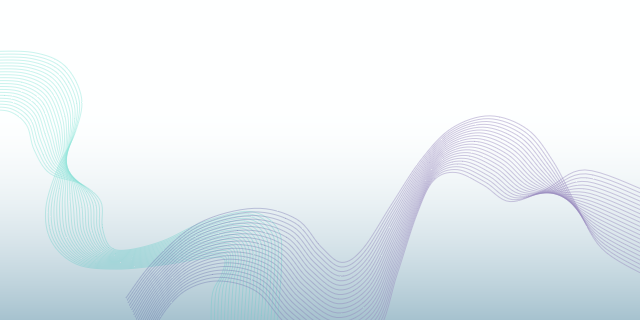
Give the GLSL for this background, as a WebGL 2 fragment shader.

```glsl
#version 300 es
precision highp float;
uniform vec2 u_resolution;
out vec4 fragColor;

// Edge curves of the two ribbons, in thousandths of the canvas height
const vec2 mintOuter[17] = vec2[17](
  vec2(-39, 839), vec2(104, 836), vec2(203, 794), vec2(255, 693), vec2(234, 583), vec2(182, 479),
  vec2(143, 349), vec2(161, 245), vec2(240, 174), vec2(365, 159), vec2(508, 172), vec2(620, 190),
  vec2(698, 193), vec2(693, 143), vec2(664, 83), vec2(659, -29), vec2(655, -140));
const vec2 mintInner[17] = vec2[17](
  vec2(-39, 656), vec2(31, 651), vec2(83, 609), vec2(107, 531), vec2(156, 458), vec2(255, 424),
  vec2(315, 370), vec2(320, 289), vec2(344, 229), vec2(398, 219), vec2(508, 247), vec2(638, 307),
  vec2(781, 339), vec2(867, 286), vec2(880, 180), vec2(865, -29), vec2(860, -140));
const vec2 lilacOuter[17] = vec2[17](
  vec2(393, 68), vec2(482, 185), vec2(620, 302), vec2(794, 349), vec2(927, 315), vec2(1003, 229),
  vec2(1068, 180), vec2(1135, 224), vec2(1224, 362), vec2(1315, 500), vec2(1411, 599), vec2(1531, 638),
  vec2(1648, 596), vec2(1729, 495), vec2(1797, 367), vec2(1880, 224), vec2(2018, 138));
const vec2 lilacInner[17] = vec2[17](
  vec2(464, -81), vec2(503, 10), vec2(578, 91), vec2(682, 122), vec2(802, 89), vec2(898, -16),
  vec2(1042, -107), vec2(1177, -42), vec2(1242, 146), vec2(1302, 328), vec2(1354, 435), vec2(1424, 461),
  vec2(1510, 422), vec2(1594, 370), vec2(1706, 409), vec2(1828, 469), vec2(2018, 404));

// Catmull-Rom point between b and c
vec2 spline(vec2 a, vec2 b, vec2 c, vec2 d, float t) {
  return 0.0005 * (2.0 * b + t * (c - a + t * (2.0 * a - 5.0 * b + 4.0 * c - d
    + t * (3.0 * (b - c) + d - a))));
}

bool outsideBox(vec2 p, vec2 a, vec2 b, vec2 c, vec2 d, float margin) {
  vec2 low = min(min(a, b), min(c, d)) - margin;
  vec2 high = max(max(a, b), max(c, d)) + margin;
  return any(lessThan(p, low)) || any(greaterThan(p, high));
}

// Coverage of a thin segment, cut square at its ends so that joints count once
float stroke(vec2 p, vec2 a, vec2 b, float pixel) {
  vec2 along = b - a;
  float h = dot(p - a, along) / max(dot(along, along), 1e-9);
  if (h < 0.0 || h >= 1.0) return 0.0;
  float halfWidth = max(0.0013, 0.5 * pixel);
  float d = length(p - a - h * along);
  return clamp((halfWidth - d) / pixel + 0.5, 0.0, 1.0) * 0.0013 / halfWidth;
}

// Opacity of a family of lines blended from one edge curve to the other
float ribbon(vec2 p, vec2 outer[17], vec2 inner[17], float lines, float opacity) {
  float pixel = 1.0 / u_resolution.y;
  float clear = 1.0;
  for (int i = 0; i < 16; i++) {
    if (outsideBox(p * 1000.0, outer[i], outer[i + 1], inner[i], inner[i + 1], 40.0)) continue;
    int before = max(i - 1, 0), after = min(i + 2, 16);
    vec2 a0 = outer[i] * 0.001, b0 = inner[i] * 0.001;
    for (int s = 1; s <= 8; s++) {
      float t = float(s) / 8.0;
      vec2 a1 = spline(outer[before], outer[i], outer[i + 1], outer[after], t);
      vec2 b1 = spline(inner[before], inner[i], inner[i + 1], inner[after], t);
      if (!outsideBox(p, a0, a1, b0, b1, 0.002 + pixel)) {
        for (float k = 0.0; k <= lines; k++) {
          float v = k / lines;
          clear *= 1.0 - opacity * stroke(p, mix(a0, b0, v), mix(a1, b1, v), pixel);
        }
      }
      a0 = a1;
      b0 = b1;
    }
  }
  return 1.0 - clear;
}

void main() {
  vec2 p = gl_FragCoord.xy / u_resolution.y;

  // White sky sinking into misty blue
  float depth = pow(clamp(1.0 - p.y / 0.66, 0.0, 1.0), 1.8);
  vec3 color = mix(vec3(0.995, 1.0, 1.0), vec3(0.65, 0.76, 0.81), depth);

  // Mint ribbon, then lilac ribbon
  vec3 mint = mix(vec3(0.46, 0.80, 0.80), vec3(0.55, 0.90, 0.85), smoothstep(0.1, 0.6, p.y));
  color = mix(color, mint, ribbon(p, mintOuter, mintInner, 20.0, 0.55));
  vec3 lilac = mix(vec3(0.46, 0.50, 0.70), vec3(0.59, 0.53, 0.74), smoothstep(0.5, 1.3, p.x));
  color = mix(color, lilac, ribbon(p, lilacOuter, lilacInner, 20.0, 0.55));

  fragColor = vec4(color, 1.0);
}
```
